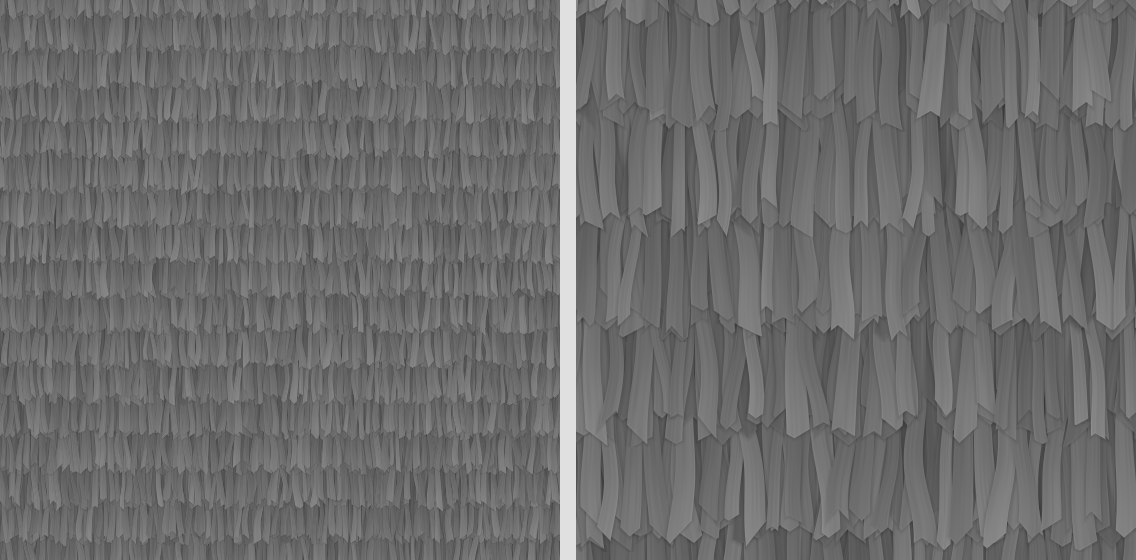
Left, the full canvas; right, a detail of the centre.
A Shadertoy shader for this texture map:

```glsl
// Grey thatch: sixteen overlapping courses of narrow, bent strips with ragged tips.

const float ROWS = 16.0;           // courses down the canvas
const float STRIPS = 72.0;         // strips per layer across the canvas
const int LAYERS = 3;              // back to front within a course
const float ROW_PHASE = 0.41;      // height of the lowest tips, in courses
const float TIP_JITTER = 0.31;     // ragged tip height, in courses
const float MIN_HALF_WIDTH = 0.0036;
const float MAX_HALF_WIDTH = 0.0074;
const float BACK_WIDENING = 1.35;  // back strips close the gaps
const float LEAN = 0.0075;
const float BEND = 0.0026;
const float MIN_TIP_SLOPE = 0.5;
const float MAX_TIP_SLOPE = 1.3;
const float NOTCHED_SHARE = 0.35;  // share of tips cut as a swallowtail
const float SHADOW_SIZE = 0.0034;
const float SHADOW_DEPTH = 0.10;
const float RIM_WIDTH = 0.0013;
const float RIM_LIGHT = 0.022;
const float FIBRE_CONTRAST = 0.034;
const float GAP_TONE = 0.35;
const float BACK_TONE = 0.392;
const float LAYER_STEP = 0.031;
const float TONE_JITTER = 0.085;

float hash(vec2 p) {
    return fract(sin(dot(p, vec2(12.9898, 78.233))) * 43758.5453);
}

float valueNoise(vec2 p) {
    vec2 i = floor(p);
    vec2 f = fract(p);
    f = f * f * (3.0 - 2.0 * f);
    return mix(mix(hash(i), hash(i + vec2(1.0, 0.0)), f.x),
               mix(hash(i + vec2(0.0, 1.0)), hash(i + 1.0), f.x), f.y);
}

// Paints one strip over tone; height is measured in courses above its base.
float paintStrip(float tone, float x, float height, float cell, float row, float layer, float pixel) {
    vec2 id = vec2(mod(cell, STRIPS) + layer * 101.0, mod(row, ROWS) + 3.0);
    float placeRnd = hash(id);
    float widthRnd = hash(id + 17.3);
    float leanRnd = hash(id + 31.7) - 0.5;
    float bendRnd = hash(id + 47.1) - 0.5;
    float tipRnd = hash(id + 59.9);
    float toneRnd = hash(id + 73.3) - 0.5;
    float cutRnd = hash(id + 97.7);

    // Bent centre line and a width that narrows towards the top
    float along = min(height, 1.5);
    float centre = (cell + 0.5 + 0.7 * (placeRnd - 0.5)) / STRIPS;
    centre += 2.0 * LEAN * leanRnd * (along - 0.5);
    centre += 2.0 * BEND * bendRnd * sin(along * 4.5 + 6.28 * tipRnd);
    float halfWidth = mix(MIN_HALF_WIDTH, MAX_HALF_WIDTH, widthRnd);
    halfWidth *= (1.0 - 0.22 * along) * (layer < 0.5 ? BACK_WIDENING : 1.0);

    // Pointed, slanted or notched cut across the tip
    float offset = x - centre;
    float apex = (2.2 * hash(id + 89.2) - 1.1) * halfWidth;
    float slope = mix(MIN_TIP_SLOPE, MAX_TIP_SLOPE, fract(cutRnd * 7.0));
    float cut = abs(offset - apex);
    if (cutRnd < NOTCHED_SHARE) cut = 1.3 * halfWidth - cut;
    float tipEdge = (height - TIP_JITTER * tipRnd) / ROWS - slope * cut;
    float side = halfWidth - abs(offset);
    float inside = min(side, tipEdge * inversesqrt(1.0 + slope * slope));

    // Soft contact shadow on whatever lies behind
    float shadow = smoothstep(-SHADOW_SIZE, 0.0, inside);
    tone *= 1.0 - SHADOW_DEPTH * shadow * shadow;

    // Lengthwise fibres, cross curvature and fade towards the covered top
    float across = offset / halfWidth;
    float fibre = valueNoise(vec2(across * 5.0 + placeRnd * 90.0, height * 2.0 + row * 5.0)) - 0.5;
    float face = BACK_TONE + LAYER_STEP * layer + TONE_JITTER * toneRnd;
    face *= mix(1.05, 0.91, smoothstep(0.0, 1.3, height));
    face += FIBRE_CONTRAST * fibre + 0.014 * across * sign(leanRnd);

    // Pale rim, strongest at the tip
    float rim = 1.0 - smoothstep(0.0, RIM_WIDTH, inside);
    face += RIM_LIGHT * rim * mix(1.0, 0.5, smoothstep(0.1, 0.6, height));

    float coverage = clamp(0.5 + inside / pixel, 0.0, 1.0);
    return mix(tone, face, coverage);
}

void mainImage(out vec4 fragColor, in vec2 fragCoord) {
    vec2 uv = fragCoord / iResolution.xy;
    float pixel = 1.0 / iResolution.y;
    float y = uv.y * ROWS - ROW_PHASE;
    float course = floor(y);
    float cell = floor(uv.x * STRIPS);
    float tone = GAP_TONE;

    // Lower courses first, then the one that overlaps them
    for (int r = -2; r <= 0; r++) {
        float row = course + float(r);
        for (int layer = 0; layer < LAYERS; layer++) {
            for (int k = -2; k <= 2; k++) {
                tone = paintStrip(tone, uv.x, y - row, cell + float(k), row, float(layer), pixel);
            }
        }
    }

    fragColor = vec4(vec3(clamp(tone, 0.0, 1.0)), 1.0);
}
```
